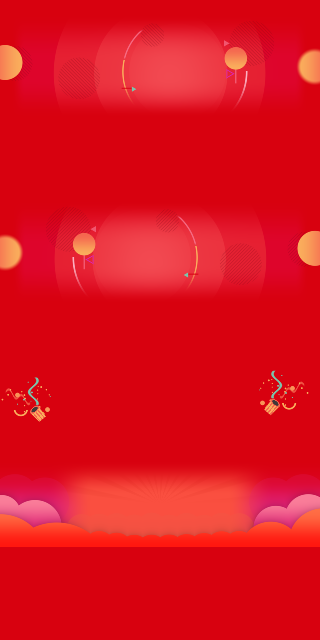
A WebGL 1 fragment shader for this background:

```glsl
precision highp float;
// Festive red backdrop: two mirrored banners of glowing discs, a pair of
// confetti poppers and a sunset band of clouds. Distance functions are painted
// in layers on a 384 x 768 grid spanning the canvas, with y pointing down.
uniform vec2 u_resolution;

const vec2 GRID = vec2(384., 768.);
const float BANNER_STEP = 223.;
const float BAND_BOTTOM = 656.5;
const float HATCH_PERIOD = 4.;
const vec3 RED = vec3(.847, .004, .06);
const vec3 CRIMSON = vec3(.87, .02, .17);
const vec3 ROSE = vec3(.91, .15, .2);
const vec3 GLOW = vec3(.95, .29, .32);
const vec3 CORAL = vec3(.96, .4, .31);
const vec3 GOLD = vec3(.98, .68, .36);
const vec3 PINK = vec3(.98, .49, .6);
const vec3 MAGENTA = vec3(.88, .13, .46);
const vec3 SUNSET = vec3(.98, .31, .25);
const vec3 ORANGE = vec3(1., .43, .27);
const vec3 FLAME = vec3(1., .09, .06);
const vec3 TEAL = vec3(.48, .77, .67);
const vec3 MAROON = vec3(.48, .02, .08);

float px;  // grid units per pixel
vec2 p;    // current grid position
vec3 col;  // colour painted so far

float hash(float n) {
  n = fract(n * .1031);
  n *= n + 33.33;
  return fract(n * (n + n));
}
float fill(float d) { return 1. - smoothstep(-.5 * px, .5 * px, d); }
void paint(vec3 tint, float alpha) { col = mix(col, tint, alpha); }
float ball(float x, float y, float r) { return length(p - vec2(x, y)) - r; }
float window(float v, float a, float b, float soft) {
  return smoothstep(a - soft, a + soft, v) * (1. - smoothstep(b - soft, b + soft, v));
}
float triangle(float x, float y, float r) {
  vec2 q = p - vec2(x, y);
  return max(abs(q.y) * .866 + q.x * .5, -q.x) - r;
}
vec3 orbTint(float t) { return mix(CORAL, GOLD, smoothstep(-1., 1., t)); }

void banner() {
  float fade = smoothstep(18., 72., p.y) * (1. - smoothstep(94., 141., p.y));
  // Nested discs and central glow
  paint(CRIMSON, fade * window(p.x, 22., 361., 8.));
  paint(ROSE, .8 * fade * fill(ball(191.5, 88., 127.)));
  paint(mix(ROSE, GLOW, .45), .8 * fade * fill(ball(193., 88., 80.)));
  float glow = exp(-pow(ball(203., 92., 0.) / 60., 2.));
  paint(GLOW, fade * glow * mix(.45, .95, fill(ball(213., 86., 58.))));
  // Hatched patches
  float patches = min(ball(183., 42., 14.), ball(95., 94., 25.));
  patches = min(patches, min(ball(302., 52., 27.), ball(18., 76., 21.)));
  float line = abs(fract((p.x - p.y) / HATCH_PERIOD) - .5) * HATCH_PERIOD;
  paint(MAROON, .23 * fill(patches) * fill(line - .7));
  // Thin arcs
  float ring = fill(abs(ball(213., 86., 65.5)) - .8) * step(p.x, 213.);
  paint(PINK, .75 * ring * window(p.y, 37., 70., 2.));
  paint(GOLD, ring * step(72., p.y) * (1. - smoothstep(95., 128., p.y)));
  ring = fill(abs(ball(224., 86., 72.)) - 1.) * step(224., p.x);
  paint(mix(PINK, vec3(1.), .4), ring * step(85., p.y) * (1. - smoothstep(90., 136., p.y)));
  // Orbs, balloon and small triangles
  paint(orbTint((p.x - 6.) / 21.), fill(ball(6., 75., 21.)));
  paint(orbTint((378. - p.x) / 20.), 1. - smoothstep(-3., 3.5, ball(378., 80., 19.5)));
  paint(PINK, .7 * fill(abs(p.x - 283.) - .7) * window(p.y, 83., 100., 1.));
  paint(PINK, .6 * fill(triangle(271., 52., 2.2)));
  paint(orbTint((p.y - 70.) / 13.), fill(ball(283., 70., 13.5)));
  paint(vec3(.86, .15, .72), fill(abs(triangle(275., 88.5, 2.7)) - .5));
  paint(RED, .7 * fill(abs(p.y - 106.) - .8) * window(p.x, 146., 158., 1.));
  paint(TEAL, fill(triangle(160., 107., 1.8)));
}

void popper() {
  // Ribbons
  float sway = 40. + 5. * sin((p.y - 450.) * .23);
  paint(TEAL, fill(abs(p.x - sway) * .72 - 1.1) * window(p.y, 453., 486., 1.));
  float wave = 466. + .45 * p.x + 3.5 * sin(p.x * .42);
  paint(CORAL, .8 * fill(abs(p.y - wave) * .65 - .9) * window(p.x, 7., 36., 1.));
  paint(GOLD, fill(abs(ball(25., 491., 7.5)) - 1.) * step(492., p.y));
  // Scattered confetti
  for (int i = 1; i < 29; i++) {
    float k = float(i);
    float a = 6.2832 * hash(k * 3.7);
    vec2 c = vec2(30., 481.) + vec2(31. * cos(a), 28. * sin(a)) * sqrt(hash(k * 7.3));
    vec3 tint = mix(TEAL, GOLD, step(.35, hash(k * 5.9)));
    paint(tint, fill(ball(c.x, c.y, .5 + .6 * hash(k * 11.1))));
  }
  paint(orbTint(.2), fill(min(ball(57., 491.5, 2.8), ball(21., 474., 2.8))));
  // Striped tube with a dark mouth
  vec2 q = p - vec2(41.5, 491.5);
  q = vec2(q.x * .64 + q.y * .77, q.y * .64 - q.x * .77);
  float tube = max(abs(q.x - 7.5) - 7.5, abs(q.y) - 6.5 + .1 * q.x);
  paint(mix(CORAL, GOLD, step(.4, fract(q.y / 3.4))), fill(tube));
  float mouth = length(q * vec2(2., 1.)) - 6.5;
  paint(CORAL, fill(mouth));
  paint(vec3(.25, .22, .22), fill(mouth + 2.));
}

void cloudBand() {
  // Sunset glow with magenta sides and faint rays
  float middle = window(p.x, 84., 301., 28.);
  vec3 sky = mix(mix(CRIMSON, MAGENTA, smoothstep(575., 612., p.y)), SUNSET, middle);
  float rays = smoothstep(.2, .8, sin(26. * atan(p.x - 192., 606. - p.y)));
  sky -= .018 * middle * rays * window(p.y, 570., 598., 8.);
  paint(sky, smoothstep(553., 594., p.y));
  // Translucent distant clouds
  float mx = abs(p.x - 191.);
  float distant = min(length(vec2(mx - 173., p.y - 598.)), length(vec2(mx - 137., p.y - 602.)));
  paint(MAGENTA, .2 * fill(distant - 29.));
  // Low bumps across the middle
  float haze = 1e3, front = 648. - p.y;
  for (int i = 0; i < 10; i++) {
    float k = float(i), x = 98. + 21. * k;
    float dip = 6. - 6. * pow(abs(x - 192.) / 100., 2.);
    haze = min(haze, ball(x, 633. + 3. * hash(k + 2.), 18.));
    front = min(front, ball(x, 653. + dip + 3. * hash(k + 9.), 19.));
  }
  paint(vec3(.95, .33, .27), .5 * fill(haze));
  // Pink side clouds with a soft shadow
  float side = min(min(ball(2., 617., 23.), ball(42., 632., 32.)),
                   min(ball(370., 621., 28.), ball(331., 634., 27.)));
  col *= 1. - .13 * exp(-max(side, 0.) / 4.);
  paint(mix(PINK, MAGENTA, smoothstep(600., 640., p.y)), fill(side));
  // Orange foreground clouds
  front = min(front, min(ball(0., 675., 58.), ball(68., 695., 68.)));
  front = min(front, min(ball(325., 664., 38.), ball(388., 652., 42.)));
  col *= 1. - .12 * exp(-max(front, 0.) / 4.);
  paint(mix(ORANGE, FLAME, smoothstep(612., 656., p.y)), fill(front));
}

void main() {
  vec2 uv = gl_FragCoord.xy / u_resolution;
  vec2 home = vec2(uv.x, 1. - uv.y) * GRID;
  px = GRID.x / u_resolution.x;
  col = RED;
  p = home;
  banner();
  popper();
  cloudBand();
  p = vec2(GRID.x - home.x, home.y - BANNER_STEP);
  banner();
  p = vec2(372. - home.x, home.y + 8.);
  popper();
  col = mix(col, RED, 1. - fill(home.y - BAND_BOTTOM));
  gl_FragColor = vec4(col, 1.);
}
```
